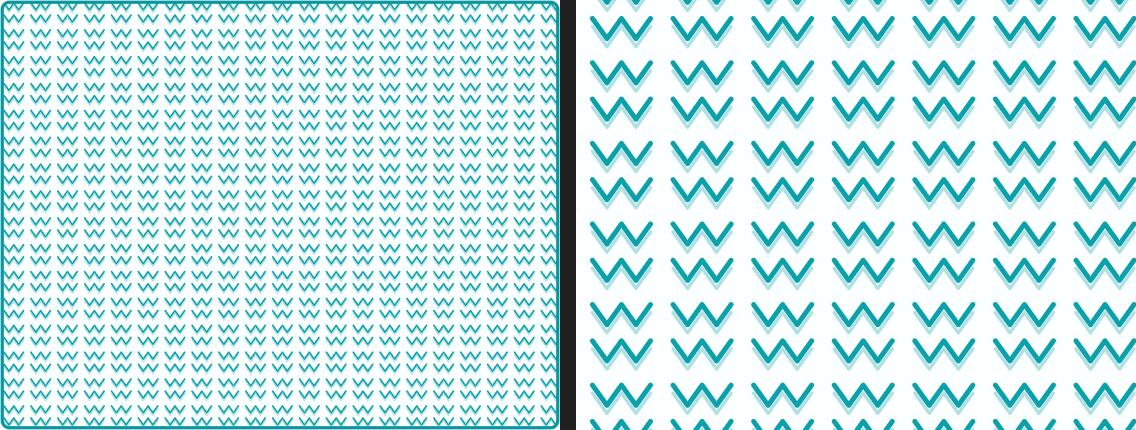
Left, the full canvas; right, a detail of the centre.
This pattern is drawn by a Shadertoy shader. Its source:

```glsl
#define PITCH 0.04797                   // repeat size, in canvas widths
#define COLUMN_X 0.513                  // zigzag centre inside a cell
#define ROWS_Y vec2(0.24, 0.69)         // centres of the two zigzags in a cell
#define ARM vec2(0.18, 0.25)            // width and height of one arm, in cells
#define STROKE 0.062                    // main line width, in cells
#define ECHO_STROKE 0.042               // pale line width, in cells
#define ECHO_DROP 0.10                  // pale line offset, in cells
#define FRAME vec3(0.0040, 0.0058, 0.013) // inset, width, radius in canvas widths
#define PAPER vec3(0.99, 1.0, 1.0)
#define TEAL vec3(0.04, 0.63, 0.67)
#define PALE vec3(0.69, 0.88, 0.89)
#define FRAME_TEAL vec3(0.04, 0.59, 0.63)

float segmentDistance(vec2 p, vec2 a, vec2 b) {
    vec2 ab = b - a;
    float t = clamp(dot(p - a, ab) / dot(ab, ab), 0.0, 1.0);
    return length(p - a - ab * t);
}

// Four arms folded onto one by two mirrors; y points down.
float zigzagDistance(vec2 p) {
    p.x = abs(abs(p.x) - ARM.x);
    return segmentDistance(p, vec2(0.0, 0.5 * ARM.y), vec2(ARM.x, -0.5 * ARM.y));
}

float roundedBoxDistance(vec2 p, vec2 halfSize, float radius) {
    vec2 q = abs(p) - halfSize + radius;
    return length(max(q, 0.0)) + min(max(q.x, q.y), 0.0) - radius;
}

float coverage(float distanceToEdge, float pixel) {
    return clamp(0.5 - distanceToEdge / pixel, 0.0, 1.0);
}

void mainImage(out vec4 fragColor, in vec2 fragCoord) {
    float pixel = 1.0 / iResolution.x;
    vec2 canvas = iResolution.xy * pixel;
    vec2 p = vec2(fragCoord.x, iResolution.y - fragCoord.y) * pixel;

    // Nearest main and pale zigzag in this cell
    vec2 cell = fract(p / PITCH);
    float mainLine = 1.0;
    float echoLine = 1.0;
    for (int i = 0; i < 2; i++) {
        vec2 local = cell - vec2(COLUMN_X, ROWS_Y[i]);
        mainLine = min(mainLine, zigzagDistance(local));
        echoLine = min(echoLine, zigzagDistance(local - vec2(0.0, ECHO_DROP)));
    }
    float cellPixel = pixel / PITCH;
    vec3 pattern = mix(PAPER, PALE, coverage(echoLine - 0.5 * ECHO_STROKE, cellPixel));
    pattern = mix(pattern, TEAL, coverage(mainLine - 0.5 * STROKE, cellPixel));

    // Rounded frame clips the pattern
    float frame = roundedBoxDistance(p - 0.5 * canvas, 0.5 * canvas - FRAME.x, FRAME.z);
    vec3 color = mix(PAPER, pattern, coverage(frame, pixel));
    color = mix(color, FRAME_TEAL, coverage(abs(frame) - 0.5 * FRAME.y, pixel));

    fragColor = vec4(color, 1.0);
}
```
